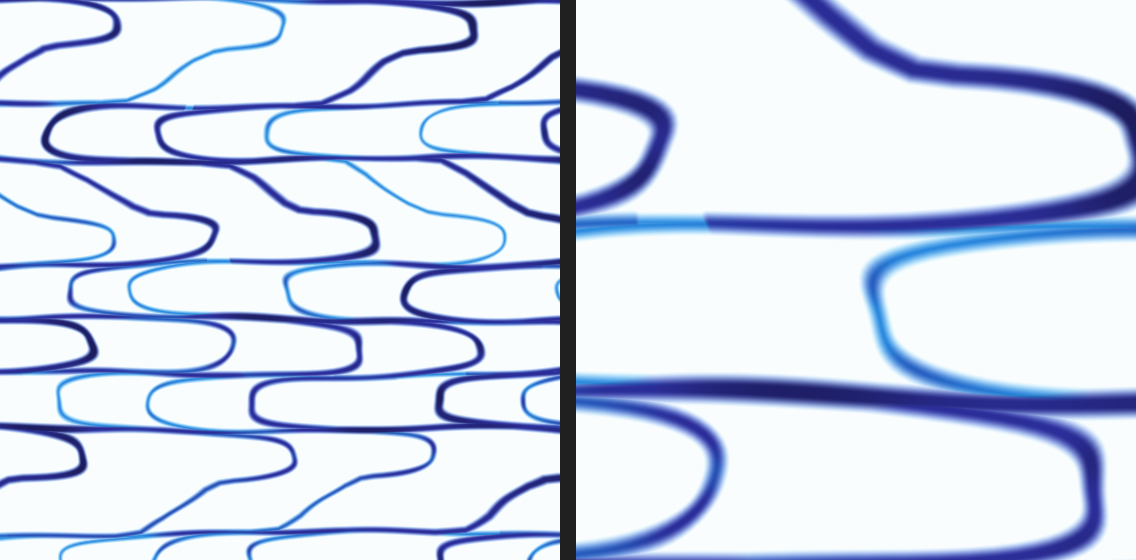
Left: the whole. Right: its middle third, enlarged.
This pattern is drawn by a WebGL 1 fragment shader. Its source:

```glsl
precision highp float;
uniform vec2 u_resolution;

#define SHORT_ROW 0.098
#define TALL_ROW 0.187
#define REACH 0.25
#define SPACING 0.22
#define WIDE_SPACING 0.29
#define JITTER 0.55
#define THIN 0.0022
#define THICK 0.0072
#define SOFTNESS 0.0042
#define HALO vec3(0.8, 1.0, 1.5)
#define PAPER vec3(0.982, 0.993, 0.995)

float hash(vec2 p) {
  return fract(sin(dot(p, vec2(127.1, 311.7))) * 43758.5);
}

// Light pens are azure, medium ones indigo, heavy ones navy
vec3 inkColor(float weight) {
  vec3 azure = vec3(0.13, 0.51, 0.86);
  vec3 indigo = vec3(0.17, 0.18, 0.60);
  vec3 navy = vec3(0.11, 0.11, 0.37);
  vec3 light = mix(azure, indigo, smoothstep(0.2, 0.5, weight));
  return mix(light, navy, smoothstep(0.55, 0.95, weight));
}

// Soft pen line whose rim fades out towards blue
vec3 stroke(vec3 color, float dist, float weight) {
  float soft = max(SOFTNESS, 1.0 / u_resolution.y);
  float cover = smoothstep(-soft, soft, mix(THIN, THICK, weight) - dist);
  vec3 tinted = pow(vec3(cover), HALO);
  return min(color, mix(PAPER, inkColor(weight), tinted));
}

// Blunt loop for t in -1..1; in tall rows one arm steps by drop
vec2 tongue(float t, vec2 tip, float dir, float drop) {
  float a = abs(t);
  float cube = a * a * a;
  float stepped = step(0.0001, t * drop);
  float back = REACH * (1.0 + stepped) * cube;
  float rise = 0.5 * SHORT_ROW * sin(1.5708 * t);
  rise += stepped * drop * smoothstep(0.22, 0.6, cube);
  return tip + vec2(-dir * back, rise);
}

// Returns distance to the curve and the parameter of the nearest point
vec2 nearestOnTongue(vec2 p, vec2 tip, float dir, float drop) {
  vec2 best = vec2(10.0, 0.0);
  vec2 a = tongue(-1.0, tip, dir, drop);
  for (int k = 1; k <= 44; k++) {
    float t = float(k) / 22.0 - 1.0;
    vec2 b = tongue(t, tip, dir, drop);
    vec2 ab = b - a;
    float along = clamp(dot(p - a, ab) / dot(ab, ab), 0.0, 1.0);
    float d = length(p - a - ab * along);
    if (d < best.x) best = vec2(d, t + (along - 1.0) / 22.0);
    a = b;
  }
  return best;
}

void main() {
  vec2 p = gl_FragCoord.xy / u_resolution;
  p.y = 1.0 - p.y;

  // Hand-drawn wobble
  p += vec2(0.008 * sin(23.0 * p.y + 9.0 * p.x) + 0.004 * sin(61.0 * p.y - 17.0 * p.x),
            0.005 * sin(6.0 * p.x + 11.0 * p.y) + 0.002 * sin(21.0 * p.x - 13.0 * p.y));

  vec3 color = PAPER;
  float top = 0.0;
  for (int i = 0; i < 8; i++) {
    float row = float(i);
    bool tall = i == 0 || i == 2 || i == 6;
    float height = tall ? TALL_ROW : SHORT_ROW;
    float stepSide = i == 2 ? -1.0 : 1.0;
    float drop = stepSide * (height - SHORT_ROW);
    float odd = mod(row, 2.0);
    float dir = 1.0 - 2.0 * odd;

    // Line between rows, swelling along its length
    float swell = 0.2 * sin(9.0 * p.x + 2.3 * row) + 0.12 * sin(23.0 * p.x + row);
    float edgeWeight = clamp(mix(0.6, 0.32, odd) + swell, 0.0, 1.0);
    color = stroke(color, abs(p.y - top), edgeWeight);

    // Nested loops, alternating direction from row to row
    if (p.y > top - 0.02 && p.y < top + height + 0.02) {
      float tipY = top + 0.5 * SHORT_ROW;
      if (drop < 0.0) tipY -= drop;
      float spacing = drop > 0.0 ? WIDE_SPACING : SPACING;
      for (int j = -1; j < 6; j++) {
        vec2 cell = vec2(float(j), row);
        float shift = JITTER * (hash(cell + 3.7) - 0.5);
        float tipX = mix(0.2, 0.07, odd) + spacing * (cell.x + shift);
        vec2 hit = nearestOnTongue(p, vec2(tipX, tipY), dir, drop);

        // Pressure eases off from the tip towards the arm ends
        float fade = 0.8 * hit.y * hit.y;
        float pressure = hash(cell + 9.2) + 0.08 * sin(9.0 * hit.y + 5.0 * cell.x);
        float weight = mix(clamp(pressure, 0.0, 1.0), 0.3, fade);
        color = stroke(color, hit.x, weight);
      }
    }
    top += height;
  }
  gl_FragColor = vec4(color, 1.0);
}
```
